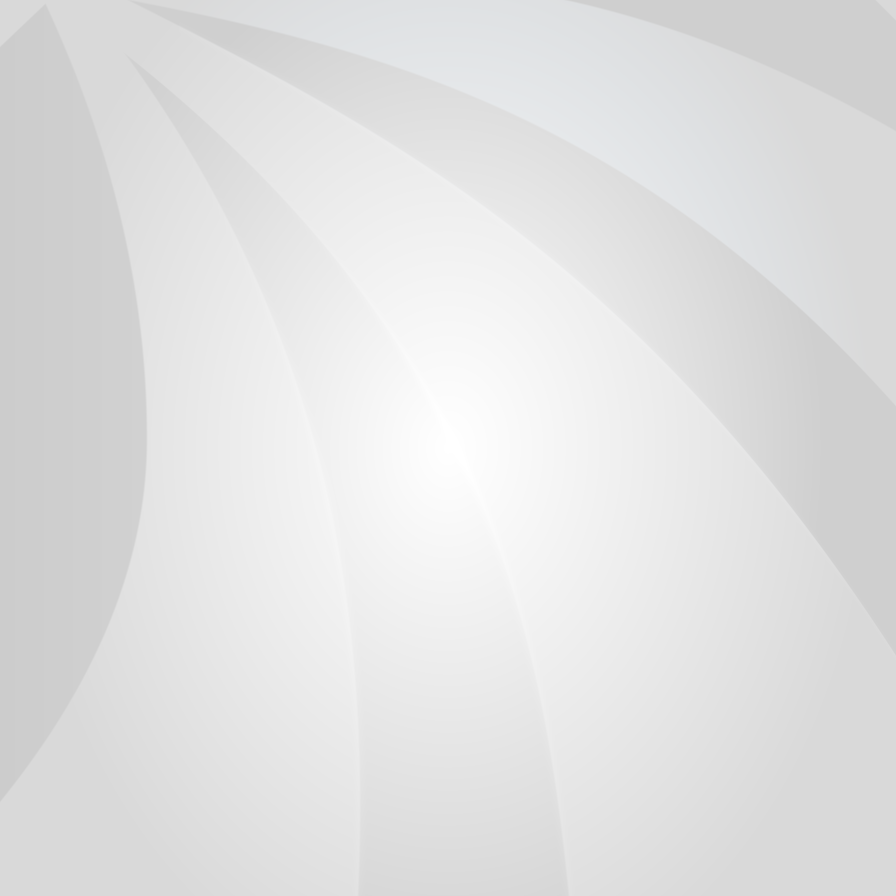
Write a three.js fragment shader that draws this background.

```glsl
// Soft grey backdrop with curved bands fanning out from the upper left around a white glow.
varying vec2 vUv;

// Smooth coverage: 1 where the signed value is positive.
float inside(float d) {
  return smoothstep(-0.0015, 0.0015, d);
}

// Faint light rim centred on an edge.
float rim(float d) {
  return 1.0 - smoothstep(0.0, 0.009, abs(d));
}

void main() {
  // x runs right, y runs down from the top edge.
  vec2 p = vec2(vUv.x, 1.0 - vUv.y);

  // Distance from the central glow, slightly taller than wide.
  float glow = length((p - 0.5) * vec2(1.12, 0.84));

  // Narrow band: left and right edges as curves over y.
  float s = 0.9 - p.y;
  float narrowLeft = p.x - (0.402 - s * s * (0.25 + 0.145 * s));
  s = 1.0 - p.y;
  float narrowRight = 0.635 - 0.1 * s - s * s * (0.13 + 0.345 * s) - p.x;
  float narrowBand = inside(narrowLeft) * inside(narrowRight);

  // Wide band: lower and upper edges as curves over x.
  float t = p.x - 0.143;
  float wideLower = t * (0.505 + 0.475 * t * t) - p.y;
  float wideUpper = p.y - t * (0.19 + 0.1 * t + 0.345 * t * t);
  float wideBand = inside(wideLower) * inside(wideUpper);

  // Dark leaf on the left, with a bevelled top.
  float h = p.y - 0.49;
  float leafEdge = 0.164 - h * h * (h < 0.0 ? 0.48 : 1.0) - p.x;
  float leaf = inside(leafEdge) * inside(p.x * 0.95 + p.y - 0.055 + 0.0025)
             * inside(0.055 + p.y * 4.0 - p.x);

  // Dark wedge in the upper right, with its corner cut off.
  t = p.x - 0.6315;
  float wedge = inside(t * (0.22 + 0.48 * abs(t)) - p.y)
              * inside(0.977 + p.y - p.x);

  // Light ground with a cool tint between the two bands.
  vec3 color = vec3(max(1.0 - 0.28 * glow, 0.85));
  float cool = inside(-narrowRight) * inside(wideLower)
             * smoothstep(0.0, 0.2, glow) * (1.0 - smoothstep(0.4, 0.56, glow));
  color += cool * vec3(-0.009, 0.0, 0.008);

  // Bands and dark shapes.
  color = mix(color, vec3(max(1.0 - 0.36 * glow, 0.82)), narrowBand);
  color = mix(color, vec3(max(1.0 - 0.40 * glow, 0.81)), wideBand);
  color = mix(color, vec3(0.80 + 0.12 * p.x), leaf);
  color = mix(color, vec3(0.81), wedge);

  // Thin highlights along the band edges.
  float lower = smoothstep(0.1, 0.4, p.y);
  float highlight = lower * max(rim(narrowLeft), rim(narrowRight))
                  + rim(wideLower) * inside(p.x - 0.2);
  color += 0.008 * highlight;

  gl_FragColor = vec4(min(color, 1.0), 1.0);
}
```
